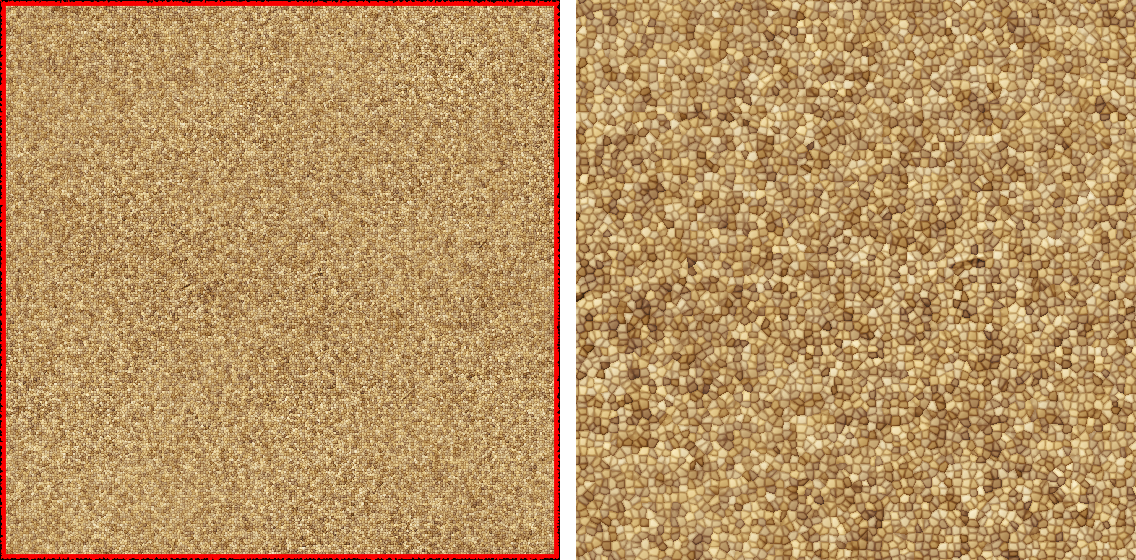
Left, the full canvas; right, a detail of the centre.
Reproduce this texture procedurally as a WebGL 1 fragment shader.

```glsl
precision highp float;
// Coarse sand inside a thin red frame with a speckled black rim.
// Cellular grains get a random tone, dark crevices and a soft side light;
// gradient noise varies tone and contrast, and a few stalks lie on top.
uniform vec2 u_resolution;

vec2 hash2(vec2 p) {
  vec3 q = fract(p.xyx * vec3(0.1031, 0.1030, 0.0973));
  q += dot(q, q.yzx + 33.33);
  return fract((q.xx + q.yz) * q.zy);
}

float cornerSlope(vec2 cell, vec2 corner, vec2 f) {
  float angle = 6.2832 * hash2(cell + corner).x;
  return dot(vec2(cos(angle), sin(angle)), f - corner);
}

float gradientNoise(vec2 p) {
  vec2 i = floor(p), f = fract(p);
  vec2 w = f * f * f * (f * (f * 6.0 - 15.0) + 10.0);
  float low = mix(cornerSlope(i, vec2(0, 0), f), cornerSlope(i, vec2(1, 0), f), w.x);
  float high = mix(cornerSlope(i, vec2(0, 1), f), cornerSlope(i, vec2(1, 1), f), w.x);
  return mix(low, high, w.y);
}

// Tone of one grain field, roughly centred on zero; tint returns a hue shift.
float grainTone(vec2 p, out float tint) {
  vec2 cell = floor(p), nearestCell = cell, toCentre = vec2(0.0);
  float nearest = 9.0, second = 9.0;
  for (int y = -1; y <= 1; y++) {
    for (int x = -1; x <= 1; x++) {
      vec2 c = cell + vec2(x, y);
      vec2 offset = c + 0.1 + 0.8 * hash2(c) - p;
      float d = length(offset);
      if (d < nearest) {
        second = nearest;
        nearest = d;
        nearestCell = c;
        toCentre = offset;
      } else {
        second = min(second, d);
      }
    }
  }
  vec2 grain = hash2(nearestCell + 71.0);
  vec2 extra = hash2(nearestCell + 313.0);
  tint = extra.y - 0.5;
  float crevice = smoothstep(0.0, 0.5, second - nearest) - 0.6;
  float sideLight = dot(toCentre, vec2(0.5, -0.6));
  return 1.8 * (grain.x + extra.x - 1.0) + 1.8 * crevice + sideLight;
}

// Ramp from shadowed umber through sand to bleached grains.
vec3 sandColour(float tone) {
  vec3 c = vec3(0.50, 0.32, 0.17) * max(0.4, 1.0 + 0.3 * min(tone + 1.95, 0.0));
  c = mix(c, vec3(0.64, 0.48, 0.29), clamp(tone + 1.95, 0.0, 1.0));
  c = mix(c, vec3(0.75, 0.62, 0.41), clamp(tone + 0.95, 0.0, 1.0));
  c = mix(c, vec3(0.87, 0.77, 0.55), clamp(tone - 0.05, 0.0, 1.0));
  return mix(c, vec3(0.98, 0.93, 0.78), clamp(0.6 * (tone - 1.05), 0.0, 1.0));
}

// Short stalks: a pale streak with a shadow along one side.
float stalkTone(vec2 uv) {
  float tone = 0.0;
  for (int k = 0; k < 5; k++) {
    vec2 seed = vec2(float(k) * 7.0 + 3.0, 19.0);
    vec2 shape = hash2(seed + 50.0);
    float angle = 0.1 + 0.8 * shape.x;
    vec2 axis = vec2(cos(angle), sin(angle));
    vec2 d = uv - 0.08 - 0.84 * hash2(seed);
    float along = dot(d, axis);
    float across = dot(d, vec2(-axis.y, axis.x));
    float body = 1.0 - smoothstep(0.8, 1.0, abs(along) / (0.009 + 0.010 * shape.y));
    float streak = 1.0 - smoothstep(0.0008, 0.0022, abs(across));
    float shadow = 1.0 - smoothstep(0.0008, 0.0022, abs(across + 0.003));
    tone += body * (0.9 * streak - 1.7 * shadow);
  }
  return tone;
}

void main() {
  vec2 uv = gl_FragCoord.xy / u_resolution;
  float pixel = 1.0 / min(u_resolution.x, u_resolution.y);

  // Grains, calmer in some broad patches
  float tint;
  float grains = grainTone(uv * 215.0, tint);
  float patches = gradientNoise(uv * 4.0 + 5.3) + 0.5 * gradientNoise(uv * 9.0 + 21.7);
  float clumps = gradientNoise(uv * 75.0 + 9.1) + 0.6 * gradientNoise(uv * 34.0 + 40.2);
  float tone = grains * (0.96 + 0.35 * patches) + 0.7 * clumps;
  tone += 0.3 * gradientNoise(uv * 3.0 + 63.0);

  // Rare dark bits of debris and the stalks
  float debris = smoothstep(0.50, 0.64, gradientNoise(uv * 62.0 + 17.4));
  tone += stalkTone(uv) - 1.6 * debris;
  vec3 colour = sandColour(tone) + tint * vec3(-0.02, 0.01, 0.09);

  // Frame, ragged with black along the canvas edge
  vec2 border = min(uv, 1.0 - uv);
  float edge = min(border.x, border.y);
  float speckle = gradientNoise(uv * 190.0 + 0.37);
  float ink = smoothstep(-0.1, 0.1, speckle + (0.0022 - edge) * 190.0);
  vec3 frame = mix(vec3(0.98, 0.0, 0.0), vec3(0.03, 0.0, 0.0), ink);
  float inside = smoothstep(-0.5, 0.5, (edge - 0.0104) / pixel);
  gl_FragColor = vec4(mix(frame, colour, inside), 1.0);
}
```
